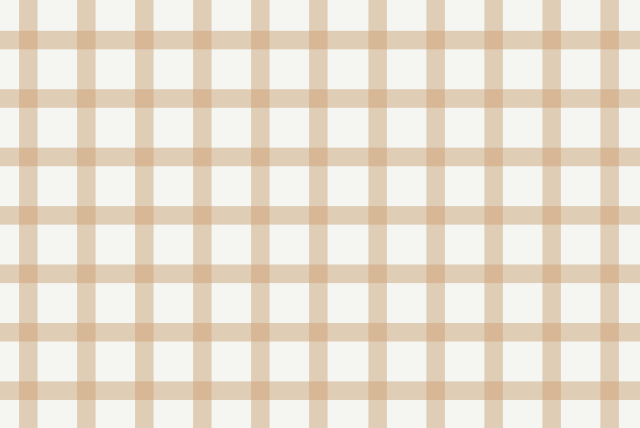
Write a WebGL 1 fragment shader that draws this pattern.

```glsl
precision highp float;
// Windowpane gingham: translucent tan bands crossing on an off-white cloth.

uniform vec2 u_resolution;

const vec2 REPEATS = vec2(11.034, 7.325);      // cells across and down
const vec2 FIRST_CENTER = vec2(0.488, 0.639);  // first band centers, in cells
const vec2 BAND_WIDTH = vec2(0.318, 0.317);    // in cells
const float SEAM_X = 0.543;                    // join of the cloth, fraction of width
const float SEAM_SHIFT = 0.023;                // band offset past the join, in cells

const vec3 CLOTH = vec3(0.960, 0.960, 0.946);
const vec3 BAND = vec3(0.873, 0.802, 0.710);
const vec3 CROSSING = vec3(0.842, 0.718, 0.586);

// Coverage of vertical (x) and horizontal (y) bands, smoothed over one pixel.
vec2 bandCoverage(vec2 cell, vec2 pixel) {
  vec2 distToCenter = abs(fract(cell - FIRST_CENTER + 0.5) - 0.5);
  return clamp((0.5 * BAND_WIDTH - distToCenter) / pixel + 0.5, 0.0, 1.0);
}

void main() {
  vec2 uv = gl_FragCoord.xy / u_resolution;
  vec2 cell = uv * REPEATS;
  cell.x -= SEAM_SHIFT * step(SEAM_X, uv.x);

  vec2 band = bandCoverage(cell, REPEATS / u_resolution);

  // One band tints the cloth, two bands deepen to the crossing color.
  vec3 plain = mix(CLOTH, BAND, band.x);
  vec3 crossed = mix(BAND, CROSSING, band.x);
  gl_FragColor = vec4(mix(plain, crossed, band.y), 1.0);
}
```
